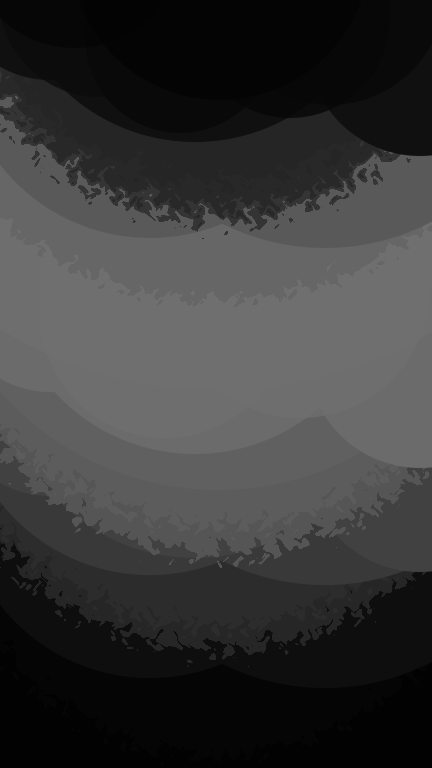
Write a Shadertoy shader that draws this background.

```glsl
#define CANVAS vec2(4.32, 7.68)
#define COARSE_CELL 0.15
#define FINE_CELL 0.07
#define COARSE_RAGGED 0.34
#define FINE_RAGGED 0.20
#define BRIGHT 0.437
#define MIST 0.400
#define SLATE 0.350
#define CHARCOAL 0.150
#define INK 0.012

vec2 hash2(vec2 cell) {
    vec3 h = fract(cell.xyx * vec3(0.1031, 0.1030, 0.0973));
    h += dot(h, h.yzx + 33.33);
    return fract((h.xx + h.yz) * h.zy);
}

// Cellular noise: distance to the nearest scattered point
float cellular(vec2 p) {
    vec2 cell = floor(p), local = fract(p);
    float nearest = 2.0;
    for (int y = -1; y <= 1; y++)
    for (int x = -1; x <= 1; x++) {
        vec2 step2 = vec2(x, y);
        vec2 toPoint = step2 + hash2(cell + step2) - local;
        nearest = min(nearest, dot(toPoint, toPoint));
    }
    return sqrt(nearest);
}

// Uneven offset that breaks an edge into blotches
float raggedness(vec2 p) {
    p += 0.03 * sin(p.yx * 19.0) + 0.015 * sin(p.yx * 47.0 + 1.3);
    return COARSE_RAGGED * (cellular(p / COARSE_CELL) - 0.5)
         + FINE_RAGGED * (cellular(p / FINE_CELL + 7.0) - 0.5);
}

// Round-bottomed column, endless upward; y points down
float bowl(vec2 p, vec2 center, float radius) {
    p -= center;
    return length(vec2(p.x, max(p.y, 0.0))) - radius;
}

float wideBowl(vec2 p, float bottom, float radius) {
    return bowl(p, vec2(2.18, bottom - radius), radius);
}

// Two broad overlapping lobes
float scallop(vec2 p, float top) {
    p.y -= top;
    return min(bowl(p, vec2(1.50, 0.48), 1.90), bowl(p, vec2(3.25, 0.18), 2.30));
}

// Three lobes, the lowest at the right
float lobes(vec2 p, float top) {
    p.y -= top;
    float sides = min(bowl(p, vec2(0.50, -0.20), 1.00), bowl(p, vec2(4.20, 0.43), 1.13));
    return min(sides, bowl(p, vec2(1.95, -0.48), 1.90));
}

void paint(inout float tone, float dist, float value, float opacity) {
    float edge = CANVAS.y / iResolution.y;
    edge *= 0.01 * 100.0;
    tone = mix(tone, value, opacity * (1.0 - smoothstep(-0.7 * edge, 0.7 * edge, dist)));
}

void mainImage(out vec4 fragColor, in vec2 fragCoord) {
    vec2 p = fragCoord / iResolution.xy * CANVAS;
    p.y = CANVAS.y - p.y;
    float rag = raggedness(p);
    float tone = 0.006;

    // Dark floor
    paint(tone, wideBowl(p, 7.50, 2.75) + rag, 0.020, 1.0);
    paint(tone, scallop(p, 4.40), 0.055, 1.0);
    paint(tone, wideBowl(p, 6.46, 2.75) + rag, 0.150, 1.0);
    paint(tone, wideBowl(p, 6.22, 2.75) + rag, 0.185, 0.7);

    // Lower grey steps
    paint(tone, scallop(p, 3.37), 0.225, 1.0);
    paint(tone, lobes(p, 4.16), 0.255, 1.0);
    paint(tone, wideBowl(p, 5.50, 2.80) + rag, 0.335, 1.0);
    paint(tone, wideBowl(p, 5.22, 2.80) + rag, 0.365, 0.8);
    paint(tone, wideBowl(p, 4.90, 2.90), 0.382, 0.8);

    // Pale middle with faint inner arcs
    paint(tone, lobes(p, 3.12), 0.418, 1.0);
    paint(tone, bowl(p, vec2(1.65, 3.13), 1.25), BRIGHT, 0.7);
    paint(tone, bowl(p, vec2(3.00, 2.88), 1.30), BRIGHT, 0.7);
    paint(tone, wideBowl(p, 3.90, 4.20), BRIGHT, 0.8);
    paint(tone, wideBowl(p, 2.97, 3.29) + 0.7 * rag, MIST, 1.0);
    paint(tone, scallop(p, 0.0), SLATE, 1.0);

    // Ragged dark canopy
    paint(tone, wideBowl(p, 2.17, 2.62) + rag, 0.205, 1.0);
    paint(tone, wideBowl(p, 2.04, 2.55) + rag, CHARCOAL, 0.9);
    paint(tone, wideBowl(p, 1.80, 2.40) + rag, 0.135, 0.6);
    paint(tone, lobes(p, 0.0), 0.062, 1.0);

    // Nested lobes fading into black
    paint(tone, bowl(p, vec2(1.00, -0.05), 1.02), 0.045, 0.8);
    paint(tone, bowl(p, vec2(1.80, 0.38), 0.95), 0.030, 0.8);
    paint(tone, bowl(p, vec2(2.90, 0.18), 1.00), 0.025, 0.8);
    paint(tone, bowl(p, vec2(3.30, -0.10), 1.15), 0.025, 0.7);
    paint(tone, bowl(p, vec2(2.20, -0.50), 1.50), INK, 0.8);
    paint(tone, bowl(p, vec2(0.75, -0.60), 1.08), INK, 0.7);

    fragColor = vec4(vec3(tone), 1.0);
}
```
